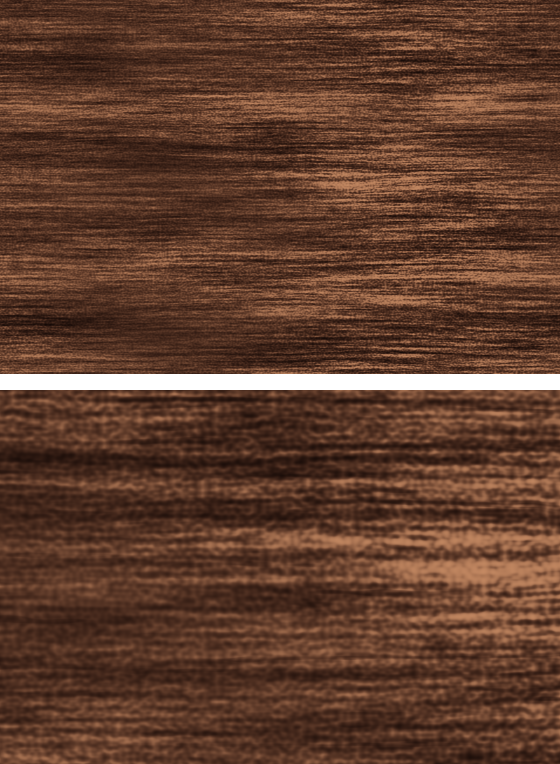
Top, the full canvas; bottom, a detail of the centre.
Reproduce this texture procedurally as a Shadertoy shader.

```glsl
// Dark brown wood with fine horizontal fibres, seamless on all four sides.
// Wrapping gradient noise, stretched along x at several scales, is summed
// into one tone, which an exponential curve turns into shades of brown.

#define WOOD_BROWN vec3(0.350, 0.214, 0.150)  // colour at tone zero
#define TONE_GAIN  vec3(0.35, 0.41, 0.42)     // colour change per unit of tone
#define WAVINESS   0.004                      // bending of the fibres
#define BROAD      0.34                       // wide light and dark zones
#define BANDS      0.30                       // bands of growth
#define STREAKS    0.45                       // long thin lines
#define FIBRES     0.34                       // short broken lines
#define SPECKLE    0.38                       // finest grain
#define PORES      0.75                       // dark slits
#define SHEEN      0.36                       // light right, dull left

const float TAU = 6.2831853;

// Random unit vector for a lattice cell
vec2 gradientAt(vec2 cell, vec2 period, uint seed) {
    uvec2 h = uvec2(mod(cell, period)) + uvec2(seed, seed * 7u);
    h = h * 1664525u + 1013904223u;
    h.x += h.y * 1664525u;
    h.y += h.x * 1664525u;
    h ^= h >> 16u;
    h.x += h.y * 1664525u;
    h.y += h.x * 1664525u;
    h ^= h >> 16u;
    float angle = TAU * float(h.x & 65535u) / 65536.0;
    return vec2(cos(angle), sin(angle));
}

// Gradient noise that wraps after period cells, scaled to unit deviation
float wrapNoise(vec2 p, vec2 period, uint seed) {
    vec2 cell = floor(p);
    vec2 f = p - cell;
    vec2 w = f * f * f * (f * (f * 6.0 - 15.0) + 10.0);
    vec2 e = vec2(1.0, 0.0);
    float a = dot(gradientAt(cell, period, seed), f);
    float b = dot(gradientAt(cell + e.xy, period, seed), f - e.xy);
    float c = dot(gradientAt(cell + e.yx, period, seed), f - e.yx);
    float d = dot(gradientAt(cell + e.xx, period, seed), f - e.xx);
    return 4.65 * mix(mix(a, b, w.x), mix(c, d, w.x), w.y);
}

// One grain layer with whole repeats, faded where finer than the pixels
float grain(vec2 uv, vec2 repeats, uint seed) {
    vec2 density = repeats / iResolution.xy;
    float fade = 1.0 - smoothstep(0.7, 1.3, max(density.x, density.y));
    return fade * wrapNoise(uv * repeats, repeats, seed);
}

// Soft horizontal band, wrapping from top to bottom
float band(float y, float centre, float width) {
    float d = (fract(y - centre + 0.5) - 0.5) / width;
    return exp(-d * d);
}

void mainImage(out vec4 fragColor, in vec2 fragCoord) {
    vec2 uv = fragCoord / iResolution.xy;

    // Gently bent fibres
    vec2 p = uv;
    p.y += WAVINESS * (grain(uv, vec2(2.0, 3.0), 11u)
                     + 0.35 * grain(uv, vec2(5.0, 9.0), 12u));

    // Wide zones: lit right side, dull left side, dark and light bands
    float side = cos(TAU * (uv.x - 0.72));
    float zones = SHEEN * side
                + BROAD * grain(p, vec2(2.0, 9.0), 21u)
                + 0.55 * band(p.y, 0.70, 0.06) * (0.5 + 0.5 * side)
                + 0.40 * band(p.y, 0.24, 0.07)
                - 0.65 * band(p.y, 0.12, 0.05)
                - 0.25 * band(p.y, 0.93, 0.06);

    // Fine structure, from long streaks to speckle
    float fine = BANDS * grain(p, vec2(3.0, 37.0), 31u)
               + STREAKS * grain(p, vec2(5.0, 97.0), 32u)
               + STREAKS * grain(p, vec2(9.0, 173.0), 33u)
               + FIBRES * grain(p, vec2(53.0, 191.0), 34u)
               + SPECKLE * grain(p, vec2(239.0, 211.0), 35u);

    // Sparse dark slits, broken up by the fibres
    float slit = grain(p, vec2(8.0, 127.0), 41u)
               + 0.4 * grain(p, vec2(47.0, 163.0), 42u);
    fine -= PORES * smoothstep(1.0, 2.2, slit) - 0.08;

    // Grain is strong on the lit side and subdued on the dull one
    float vigour = 0.88 + 0.22 * side + 0.10 * grain(uv, vec2(3.0, 5.0), 51u);
    float tone = zones + vigour * fine;

    // Highlights ease off instead of clipping
    float excess = max(tone - 1.2, 0.0);
    tone = min(tone, 1.2) + 1.1 * (1.0 - exp(-excess / 1.1));

    fragColor = vec4(WOOD_BROWN * exp(TONE_GAIN * tone), 1.0);
}
```
